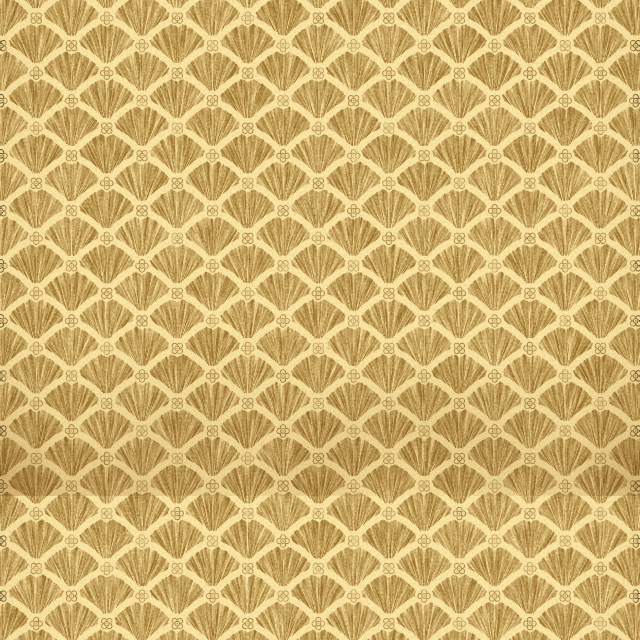
This pattern is drawn by a Shadertoy shader. Its source:

```glsl
const vec2 HALF_CELL = vec2(0.0551, 0.0430);
const vec2 LATTICE_ORIGIN = vec2(0.4974, 0.6276);
const float SEAM_HEIGHT = 0.2253;
const float SEAM_X = 0.386;

const vec3 CREAM = vec3(0.985, 0.905, 0.655);
const vec3 CREAM_SHADE = vec3(0.92, 0.81, 0.54);
const vec3 FAN_DARK = vec3(0.61, 0.455, 0.18);
const vec3 FAN_LIGHT = vec3(0.95, 0.85, 0.59);
const vec3 INK = vec3(0.56, 0.41, 0.15);

vec2 hash2(vec2 p) {
    vec3 q = fract(p.xyx * vec3(0.1031, 0.1030, 0.0973));
    q += dot(q, q.yzx + 33.33);
    return fract((q.xx + q.yz) * q.zy);
}

float cornerSlope(vec2 cell, vec2 corner, vec2 f) {
    return dot(hash2(cell + corner) * 2.0 - 1.0, f - corner);
}

float gradientNoise(vec2 p) {
    vec2 i = floor(p), f = fract(p);
    vec2 u = f * f * (3.0 - 2.0 * f);
    float low = mix(cornerSlope(i, vec2(0, 0), f), cornerSlope(i, vec2(1, 0), f), u.x);
    float high = mix(cornerSlope(i, vec2(0, 1), f), cornerSlope(i, vec2(1, 1), f), u.x);
    return mix(low, high, u.y);
}

float fill(float d, float aa) { return 1.0 - smoothstep(-aa, aa, d); }

float stroke(float d, float halfWidth, float aa) { return fill(abs(d) - halfWidth, aa); }

// Signed distance to the circle through a and b, bulging to the left of the chord
float arcDistance(vec2 p, vec2 a, vec2 b, float sagitta) {
    vec2 chord = b - a;
    float len = length(chord);
    vec2 normal = vec2(-chord.y, chord.x) / len;
    float radius = (len * len * 0.25 + sagitta * sagitta) / (2.0 * sagitta);
    return length(p - 0.5 * (a + b) + normal * (radius - sagitta)) - radius;
}

// Domed top, concave sides, a notch above, a flat foot and clipped shoulders
float fanDistance(vec2 p, vec2 h, float bandHalf) {
    p.x = abs(p.x);
    float dome = arcDistance(p, vec2(0.0, h.y), vec2(h.x, 0.0), 0.006);
    float side = -arcDistance(p, vec2(0.0, -h.y), vec2(h.x, 0.0), 0.006);
    float d = max(dome, side) + bandHalf;
    float notch = 0.0125 - (0.5 * p.x + h.y - p.y) * 0.894;
    float foot = 0.016 - (p.y + h.y);
    float shoulder = 0.0145 - length(p - vec2(h.x, 0.0));
    return max(max(d, notch), max(foot, shoulder));
}

// Engraved strokes radiating from below the foot, roughly -1 to 1
float rayStrokes(vec2 p, vec2 h, float seed) {
    vec2 fromApex = p + vec2(0.0, h.y + 0.004);
    float angle = atan(fromApex.x, fromApex.y);
    float r = length(fromApex);
    float broad = gradientNoise(vec2(angle * 13.0 + seed, r * 18.0 + seed));
    float fine = gradientNoise(vec2(angle * 27.0 - seed, r * 45.0));
    float ribs = pow(0.5 + 0.5 * cos(angle * 31.0 + broad * 3.0), 4.0) - 0.27;
    return broad * 0.9 + fine * 1.1 + ribs * 0.5;
}

// Ink coverage of a four-petalled rosette
float rosetteInk(vec2 p, float turn, float aa) {
    p = mat2(cos(turn), -sin(turn), sin(turn), cos(turn)) * p;
    float centre = length(p) - 0.0036;
    float petals = length(abs(p) - 0.0041) - 0.0040;
    float outline = stroke(petals, 0.0006, aa) * (1.0 - fill(centre, aa));
    return max(outline, max(stroke(centre, 0.0006, aa), 0.6 * fill(centre + 0.0025, aa)));
}

// Brown ageing that deepens towards the horizontal join and the outer edges
float ageing(vec2 uv) {
    float aboveJoin = smoothstep(SEAM_HEIGHT - 0.001, SEAM_HEIGHT + 0.001, uv.y);
    float depth = 1.0 - smoothstep(SEAM_HEIGHT, 0.52, uv.y);
    float edge = smoothstep(0.38, 0.5, abs(uv.x - 0.5));
    float mottle = 0.8 + 0.9 * gradientNoise(uv * 7.0);
    return aboveJoin * depth * mottle * (0.65 + 0.6 * edge) + 0.12 * edge;
}

void mainImage(out vec4 fragColor, in vec2 fragCoord) {
    vec2 uv = fragCoord / iResolution.y;
    float aa = 0.75 / iResolution.y;
    float grain = gradientNoise(uv * 290.0) + 0.6 * gradientNoise(uv * 470.0 + 17.0);
    float outerEdge = smoothstep(0.485, 0.497, abs(uv.x - 0.5));
    vec3 color = mix(CREAM, CREAM_SHADE, clamp(0.2 + grain * 0.9, 0.0, 1.0));

    // Two interleaved lattices of fans and rosettes
    for (int k = 0; k < 2; k++) {
        vec2 grid = (uv - LATTICE_ORIGIN) / (2.0 * HALF_CELL) + 0.5 * float(k);

        vec2 fanGrid = grid + vec2(0.5, 0.0);
        vec2 fanId = floor(fanGrid);
        vec2 p = (fract(fanGrid) - 0.5) * 2.0 * HALF_CELL;
        vec2 fanRandom = hash2(fanId + 40.0 + 61.0 * float(k));
        float rays = rayStrokes(p, HALF_CELL, fanRandom.x * 50.0 + 60.0);
        float fan = fanDistance(p, HALF_CELL, 0.0054) + 0.0012 * rays;
        float tone = 0.46 + 0.62 * rays + 0.35 * grain + 0.10 * (fanRandom.y - 0.5);
        color = mix(color, mix(FAN_DARK, FAN_LIGHT, clamp(tone, 0.0, 1.0)), fill(fan, aa));

        vec2 nodeId = floor(grid + 0.5);
        vec2 q = (fract(grid + 0.5) - 0.5) * 2.0 * HALF_CELL;
        vec2 nodeRandom = hash2(nodeId + 90.0 + 37.0 * float(k));
        float ink = rosetteInk(q, 0.785 * step(0.5, nodeRandom.x), aa);
        float wear = 0.5 + 0.35 * nodeRandom.y + 0.5 * gradientNoise(uv * 120.0);
        color = mix(color, CREAM_SHADE, 0.35 * fill(length(q) - 0.0095, 0.0015));
        color = mix(color, INK * (1.0 - 0.4 * outerEdge), ink * clamp(wear + 0.3 * outerEdge, 0.0, 1.0));
    }

    color *= mix(vec3(1.0), vec3(0.88, 0.83, 0.76), ageing(uv));

    // Pale broken vertical join in the lower strip
    float dashes = smoothstep(-0.15, 0.15, gradientNoise(vec2(3.0, uv.y * 170.0)));
    float join = stroke(uv.x - SEAM_X, 0.0007, aa) * step(uv.y, SEAM_HEIGHT);
    color = mix(color, vec3(1.0, 0.95, 0.80), join * (0.3 + 0.6 * dashes));

    fragColor = vec4(clamp(color, 0.0, 1.0), 1.0);
}
```
